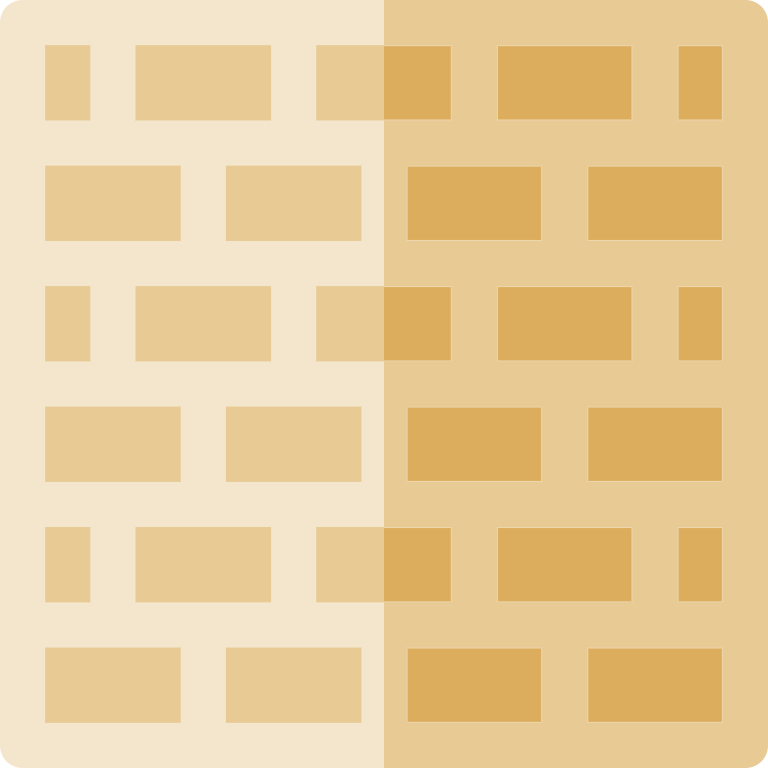
Write a WebGL 1 fragment shader that draws this pattern.

```glsl
precision highp float;

// A flat brick wall on a rounded tile: six rows in running bond, the right half shaded.
// The tile is 17 mortar widths across; bricks come from a staggered, repeated box
// distance that is clipped to an inner square, which cuts the end bricks short.

uniform vec2 u_resolution;

const float TILE_SIZE = 17.0;               // in mortar widths
const float MORTAR = 1.0;
const float CORNER_RADIUS = 0.5;
const float HAIRLINE = 0.022;               // pale rim of the shaded bricks
const vec2 BRICK = vec2(3.0, 5.0 / 3.0);

const vec3 PAPER = vec3(1.0);
const vec3 CREAM = vec3(0.953, 0.902, 0.800);
const vec3 TAN = vec3(0.906, 0.792, 0.580);
const vec3 OCHRE = vec3(0.863, 0.678, 0.361);
const vec3 RIM = vec3(0.930, 0.840, 0.680);

// Signed distance to a centred box, negative inside
float boxDistance(vec2 p, vec2 halfSize) {
    vec2 d = abs(p) - halfSize;
    return length(max(d, 0.0)) + min(max(d.x, d.y), 0.0);
}

float roundedBoxDistance(vec2 p, vec2 halfSize, float radius) {
    return boxDistance(p, halfSize - radius) - radius;
}

// Distance to the nearest brick; odd rows slide by half a pitch
float brickDistance(vec2 p, vec2 brick, float mortar) {
    vec2 pitch = brick + mortar;
    vec2 q = p - 0.5 * mortar;
    float row = floor(q.y / pitch.y);
    q.x += 0.5 * pitch.x * mod(row, 2.0);
    vec2 local = mod(q, pitch) - 0.5 * pitch;
    return boxDistance(local, 0.5 * brick);
}

// Smooth fill of a shape, one pixel wide at its edge
float coverage(float dist, float pixel) {
    return clamp(0.5 - dist / pixel, 0.0, 1.0);
}

void main() {
    float side = min(u_resolution.x, u_resolution.y);
    float pixel = TILE_SIZE / side;
    vec2 centred = (gl_FragCoord.xy - 0.5 * u_resolution) * pixel;
    vec2 p = centred + 0.5 * TILE_SIZE;

    // Bricks, clipped to the area inside the margin
    float inner = boxDistance(centred, vec2(0.5 * TILE_SIZE - MORTAR));
    float dist = max(brickDistance(p, BRICK, MORTAR), inner);
    float brick = coverage(dist, pixel);
    float brickCore = coverage(dist + HAIRLINE, pixel);

    // Light and shaded versions of the wall
    vec3 lightWall = mix(CREAM, TAN, brick);
    vec3 shadedWall = mix(mix(TAN, RIM, brick), OCHRE, brickCore);
    vec3 wall = mix(lightWall, shadedWall, coverage(-centred.x, pixel));

    // Rounded outline of the tile
    float tile = roundedBoxDistance(centred, vec2(0.5 * TILE_SIZE), CORNER_RADIUS);
    gl_FragColor = vec4(mix(PAPER, wall, coverage(tile, pixel)), 1.0);
}
```
